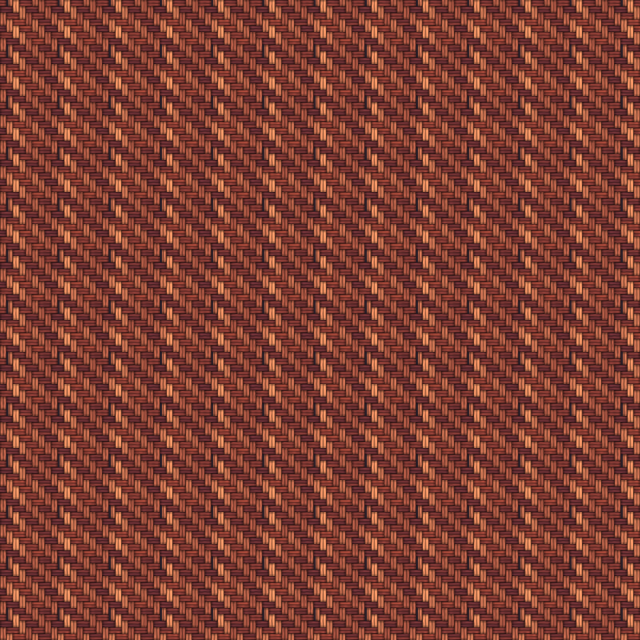
A Shadertoy shader for this texture:

```glsl
// Woven cane: a two-over, two-under twill of light upright and dark level bands.
// Each band is a pair of rounded strands; tones are hashed on an 8 x 8 cell block
// that repeats 12.5 times each way. Samples are averaged to smooth the edges.

const float REPEATS = 12.5;
const float CELLS = 8.0;   // bands per repeat

// Sine-free hash, 0 to 1
float hash(vec3 p) {
    p = fract(p * vec3(0.1031, 0.1030, 0.0973));
    p += dot(p, p.yzx + 33.33);
    return fract((p.x + p.y) * p.z);
}

// Fibres: fine across the band, drawn out along it
float grain(vec2 p, float seed) {
    vec2 i = floor(p), f = fract(p);
    f = f * f * (3.0 - 2.0 * f);
    float low = mix(hash(vec3(i, seed)), hash(vec3(i + vec2(1, 0), seed)), f.x);
    float high = mix(hash(vec3(i + vec2(0, 1), seed)), hash(vec3(i + vec2(1, 1), seed)), f.x);
    return mix(low, high, f.y);
}

vec3 weave(vec2 uv) {
    vec2 p = uv * REPEATS * CELLS;
    vec2 cell = floor(p), f = fract(p);

    // The diagonal step decides which band lies on top
    float phase = mod(cell.x + cell.y, 4.0);
    bool upright = phase < 2.0;
    float stepIn = mod(phase, 2.0);
    float across = upright ? f.x : f.y;
    float along = (stepIn + (upright ? f.y : f.x)) * 0.5;
    vec2 start = mod(cell - stepIn * (upright ? vec2(0, 1) : vec2(1, 0)), CELLS);

    // Tone of the piece and of each strand in it
    float strand = floor(across * 2.0);
    float seed = (upright ? 3.0 : 11.0) + strand;
    float tone = 0.6 * hash(vec3(start, upright ? 21.0 : 37.0))
               + 0.4 * hash(vec3(start, seed));
    vec3 color;
    if (upright) {
        // One paler streak of bands per repeat
        float offset = start.x - 2.0;
        float pale = 0.08 + 0.35 * tone + 0.5 * exp(-offset * offset);
        color = mix(vec3(0.58, 0.27, 0.22), vec3(0.98, 0.62, 0.41), pale);
    } else {
        color = mix(vec3(0.32, 0.145, 0.19), vec3(0.60, 0.26, 0.20), tone);
    }

    // Fibres, rounded strands, dark gaps and tucked ends
    color *= 0.86 + 0.28 * grain(vec2(across * 7.0, along * 4.0), seed + dot(start, vec2(5, 13)));
    float side = fract(across * 2.0) * 2.0 - 1.0;
    color *= mix(1.12, 0.62, side * side);
    color *= mix(0.60, 1.0, smoothstep(0.0, 0.16, min(across, 1.0 - across)));
    color *= mix(0.65, 1.0, smoothstep(0.0, 0.22, min(along, 1.0 - along)));

    // A single open slit per repeat beside the pale streak
    if (upright && start == vec2(1, 3)) {
        float slit = 1.0 - smoothstep(0.25, 0.40, across);
        color = mix(color, vec3(0.10, 0.09, 0.14), 0.9 * slit);
    }
    return color;
}

void mainImage(out vec4 fragColor, in vec2 fragCoord) {
    vec3 sum = vec3(0);
    for (int y = 0; y < 3; y++) {
        for (int x = 0; x < 3; x++) {
            vec2 jitter = (vec2(x, y) - 1.0) / 3.0;
            sum += weave((fragCoord + jitter) / iResolution.xy);
        }
    }
    fragColor = vec4(sum / 9.0, 1.0);
}
```
